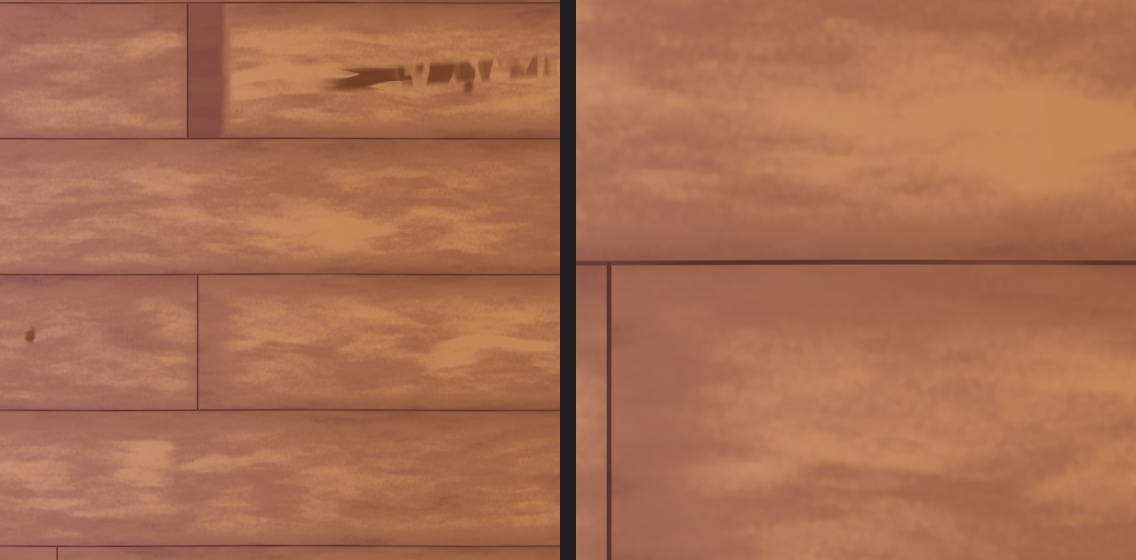
Left, the full canvas; right, a detail of the centre.
This texture is drawn by a Shadertoy shader. Its source:

```glsl
const float PITCH = 0.2425;          // plank height
const float FIRST_SEAM = 0.025;      // height of the lowest long seam
const float SEAM_HALF = 0.0014;
const vec3 JOINT_X = vec3(0.102, 0.353, 0.335);   // end joints of odd rows, bottom up
const vec3 END_BURN = vec3(0.02, 0.05, 0.068);    // stained width right of each joint
const vec3 DARK = vec3(0.49, 0.27, 0.20);
const vec3 MID = vec3(0.625, 0.395, 0.27);
const vec3 LIGHT = vec3(0.76, 0.53, 0.34);
const vec3 SEAM = vec3(0.33, 0.17, 0.14);
const vec3 SCAR = vec3(0.43, 0.22, 0.13);
const vec3 ROSY_CAST = vec3(0.025, 0.03, 0.10);   // cool light from the left
const vec2 SCAR_SPAN = vec2(0.56, 1.0);
const vec2 SCAR_HEIGHT = vec2(0.853, 0.884);
// Pale patches: centre, radii
const vec4 GLOWS[4] = vec4[4](
    vec4(0.56, 0.595, 0.16, 0.03), vec4(0.30, 0.175, 0.15, 0.04),
    vec4(0.62, 0.865, 0.28, 0.075), vec4(0.90, 0.37, 0.20, 0.07));
// Knots: centre, radius, strength
const vec3 KNOTS[2] = vec3[2](vec3(0.055, 0.40, 0.012), vec3(0.837, 0.846, 0.013));

vec3 hash3(vec2 p) {
    vec3 k = vec3(dot(p, vec2(127.1, 311.7)), dot(p, vec2(269.5, 183.3)), dot(p, vec2(419.2, 371.9)));
    return fract(sin(k) * 43758.5);
}

// Smooth cellular noise: random cell values blended around jittered points
float cellNoise(vec2 p) {
    vec2 cell = floor(p);
    float total = 0.0, weight = 0.0;
    for (int j = -1; j <= 1; j++)
    for (int i = -1; i <= 1; i++) {
        vec2 c = cell + vec2(i, j);
        vec3 h = hash3(c);
        vec2 d = c + h.xy - p;
        float w = exp(-5.0 * dot(d, d));
        total += w * h.z;
        weight += w;
    }
    return total / weight;
}

float lineMask(float d, float halfWidth, float aa) {
    return 1.0 - smoothstep(halfWidth - aa, halfWidth + aa, d);
}

void mainImage(out vec4 fragColor, in vec2 fragCoord) {
    vec2 uv = fragCoord / iResolution.xy;
    float aa = 1.0 / iResolution.y;

    // Plank layout
    float level = (uv.y - FIRST_SEAM + 0.0006 * sin(uv.x * 9.0)) / PITCH;
    float row = floor(level);
    float below = fract(level) * PITCH;
    float above = PITCH - below;
    bool jointed = mod(row, 2.0) > 0.5;
    int jointIndex = clamp(int(row + 1.0) / 2, 0, 2);
    float fromJoint = jointed ? uv.x - JOINT_X[jointIndex] : 2.0;
    float plank = row * 2.0 + step(0.0, fromJoint);

    // Wood grain, shifted for each plank
    vec2 g = uv + plank * vec2(3.7, 1.3);
    g.y += 0.004 * sin(g.x * 13.0) + 0.002 * sin(g.x * 31.0 + g.y * 20.0);
    float blotch = cellNoise(g * vec2(5.0, 19.0));
    float streak = cellNoise(g * vec2(13.0, 62.0));
    float fibre = cellNoise(g * vec2(42.0, 150.0));
    float speck = cellNoise(uv * 230.0);
    float tone = 0.64 + 0.36 * (blotch - 0.5) + 0.34 * (streak - 0.5)
               + 0.16 * (fibre - 0.5) + 0.10 * (speck - 0.5);

    // Pale patches
    for (int i = 0; i < 4; i++) {
        vec2 d = (uv - GLOWS[i].xy) / GLOWS[i].zw;
        tone += 0.24 * exp(-dot(d, d)) * (0.5 + streak);
    }

    // Burnished plank edges, heavier on top and to the right
    float ragged = 0.5 * blotch + 0.5 * streak;
    float burnTop = 1.0 - smoothstep(0.0, 0.035 + 0.055 * ragged, above);
    float burnBottom = 1.0 - smoothstep(0.0, 0.012 + 0.05 * ragged * (0.4 + uv.x), below);
    float endWidth = END_BURN[jointIndex] + 0.02 * (ragged - 0.5);
    float endSoft = jointIndex == 2 ? 0.014 : 0.045;
    float burnEnd = fromJoint < 0.0 ? 0.4 * smoothstep(-0.03, 0.0, fromJoint)
                  : 1.0 - smoothstep(endWidth - endSoft, endWidth + endSoft, fromJoint);
    float endDepth = jointIndex == 2 ? 0.95 : 0.5;
    float burn = max(max(burnTop, burnBottom) * mix(0.55, 0.72, uv.x), burnEnd * endDepth);
    tone = mix(tone, 0.06 + 0.12 * streak, burn);

    // Colour ramp and side light
    tone = clamp(tone, 0.0, 1.0);
    vec3 col = mix(DARK, MID, smoothstep(0.0, 0.5, tone));
    col = mix(col, LIGHT, smoothstep(0.45, 1.0, tone));
    col += ROSY_CAST * (1.0 - smoothstep(0.0, 0.85, uv.x + 0.15 * (uv.y - 0.4)));

    // Scar: long streaks at its left, upright ticks at its right
    float along = (uv.x - SCAR_SPAN.x) / (SCAR_SPAN.y - SCAR_SPAN.x);
    float off = abs(uv.y - mix(SCAR_HEIGHT.x, SCAR_HEIGHT.y, along));
    float ticks = smoothstep(0.38, 0.62, cellNoise(uv * vec2(75.0, 22.0)));
    float dashes = smoothstep(0.42, 0.62, cellNoise(uv * vec2(13.0, 105.0)));
    float scar = mix(dashes, ticks, smoothstep(0.3, 0.45, along));
    scar *= smoothstep(0.0, 0.15, along) * (1.0 - smoothstep(0.010, 0.026, off));
    col = mix(col, SCAR, scar * mix(0.9, 0.5, smoothstep(0.4, 0.9, along)));

    // Knots
    for (int i = 0; i < 2; i++) {
        float d = length((uv - KNOTS[i].xy) * vec2(1.0, 0.75)) + 0.008 * (fibre - 0.5);
        col = mix(col, SCAR, 0.75 * (1.0 - smoothstep(0.2, 1.0, d / KNOTS[i].z)));
    }

    // Seams, worn unevenly
    float wear = 0.55 + 0.4 * cellNoise(vec2(uv.x * 16.0, row + step(PITCH * 0.5, below)));
    float longSeam = lineMask(min(below, above), SEAM_HALF, aa) * wear;
    float endSeam = lineMask(abs(fromJoint), SEAM_HALF, aa) * 0.85;
    col = mix(col, SEAM, max(longSeam, endSeam));

    fragColor = vec4(clamp(col, 0.0, 1.0), 1.0);
}
```
